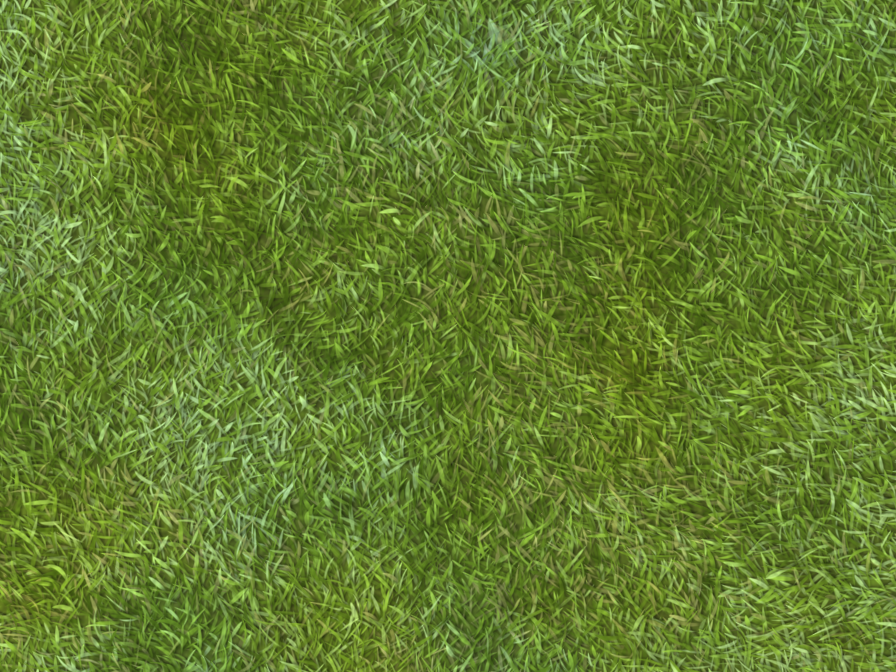
Give the GLSL for this texture, as a WebGL 1 fragment shader.

```glsl
precision highp float;
uniform vec2 u_resolution;

const int LAYERS = 13;
const vec3 SOIL = vec3(0.27, 0.30, 0.13);
const vec3 MOSS = vec3(0.37, 0.48, 0.13);
const vec3 DEEP_GREEN = vec3(0.27, 0.38, 0.08);
const vec3 MID_GREEN = vec3(0.43, 0.57, 0.15);
const vec3 LIGHT_GREEN = vec3(0.53, 0.69, 0.24);
const vec3 PALE_GREEN = vec3(0.66, 0.80, 0.50);
const vec3 STRAW = vec3(0.64, 0.62, 0.39);

float hash(vec2 p) {
  vec3 q = fract(vec3(p.xyx) * 0.1031);
  q += dot(q, q.yzx + 33.33);
  return fract((q.x + q.y) * q.z);
}

vec4 hash4(vec2 p) {
  vec4 q = fract(p.xyxy * vec4(0.1031, 0.1030, 0.0973, 0.1099));
  q += dot(q, q.wzxy + 33.33);
  return fract((q.xxyz + q.yzzw) * q.zywx);
}

float noise(vec2 p) {
  vec2 cell = floor(p);
  vec2 f = fract(p);
  f = f * f * (3.0 - 2.0 * f);
  float low = mix(hash(cell), hash(cell + vec2(1.0, 0.0)), f.x);
  float high = mix(hash(cell + vec2(0.0, 1.0)), hash(cell + 1.0), f.x);
  return mix(low, high, f.y);
}

float fbm(vec2 p) {
  return 0.55 * noise(p) + 0.3 * noise(p * 2.1 + 17.0) + 0.15 * noise(p * 4.3 + 39.0);
}

vec3 grassRamp(float tone) {
  float t = clamp(tone, 0.0, 1.0) * 3.0;
  vec3 color = mix(DEEP_GREEN, MID_GREEN, clamp(t, 0.0, 1.0));
  color = mix(color, LIGHT_GREEN, clamp(t - 1.0, 0.0, 1.0));
  return mix(color, PALE_GREEN, clamp(t - 2.0, 0.0, 1.0));
}

// Local state of the lawn: lean angle, tone shift, dryness
vec3 lawnState(vec2 p) {
  float lean = 1.75 + 3.0 * (fbm(p * 2.6 + 5.0) - 0.5) + 0.8 * (noise(p * 9.0) - 0.5);
  float tone = 0.9 * (fbm(p * 3.0 + 23.0) - 0.5) + 0.3 * (noise(p * 17.0 + 9.0) - 0.5);
  float dryness = smoothstep(0.4, 0.75, fbm(p * 5.0 + 71.0));
  return vec3(lean, tone, dryness);
}

// Blade coordinates: x runs from root (-1) to tip (1), y across the bent spine
vec2 bladeSpace(vec2 offset, float angle, float halfLength, float bend) {
  float c = cos(angle);
  float s = sin(angle);
  vec2 q = vec2(c * offset.x + s * offset.y, c * offset.y - s * offset.x);
  float along = q.x / halfLength;
  return vec2(along, q.y - bend * halfLength * along * along);
}

// The root fades into the sward, the tip is pointed
float bladeMask(vec2 blade, float halfWidth, float soft) {
  float taper = halfWidth * (1.0 - blade.x * blade.x);
  float ends = smoothstep(-1.0, -0.2, blade.x) * (1.0 - smoothstep(0.75, 1.0, blade.x));
  return ends * (1.0 - smoothstep(-soft, soft, abs(blade.y) - taper));
}

// One sheet of blades with soft shadows, laid over the colour below
vec3 addLayer(vec3 color, vec2 p, vec3 lawn, float layer, float soft) {
  float depth = layer / float(LAYERS - 1);
  float size = mix(0.022, 0.033, hash(vec2(layer, 7.0)));
  vec2 grid = p / size + layer * vec2(7.37, 3.71);
  vec2 home = floor(grid);
  for (int j = -1; j <= 1; j++) {
    for (int i = -1; i <= 1; i++) {
      vec2 cell = home + vec2(float(i), float(j));
      vec2 id = cell + layer * 61.0 + 200.0;
      vec4 shape = hash4(id);
      vec2 offset = (grid - cell - shape.xy) * size;
      float halfLength = size * mix(0.4, 1.0, shape.w);
      if (dot(offset, offset) < 1.3 * halfLength * halfLength) {
        vec4 look = hash4(id + 311.0);
        float angle = lawn.x + 2.3 * (shape.z - 0.5);
        float halfWidth = mix(0.0013, 0.0035, look.x * look.x);
        vec2 blade = bladeSpace(offset, angle, halfLength, 0.36 * (look.y - 0.5));
        float mask = bladeMask(blade, halfWidth, soft);
        float shadow = bladeMask(blade + vec2(0.05, 0.002), halfWidth * 1.5, soft * 2.0);

        vec3 tint = grassRamp(look.z + lawn.y);
        tint = mix(tint, STRAW, 0.65 * step(look.w, 0.06 + 0.2 * lawn.z));
        float light = mix(0.86, 1.1, depth) * (0.97 + 0.08 * blade.x);
        float opacity = mix(0.5, 0.95, fract(look.w * 7.0));

        color *= 1.0 - 0.15 * shadow;
        color = mix(color, tint * light, opacity * mask);
      }
    }
  }
  return color;
}

void main() {
  vec2 p = gl_FragCoord.xy / u_resolution.y;
  float soft = max(0.0016, 0.6 / u_resolution.y);
  vec3 lawn = lawnState(p);

  // Mossy ground between the blades
  vec3 color = mix(SOIL, MOSS, fbm(p * 60.0));
  for (int i = 0; i < LAYERS; i++) {
    color = addLayer(color, p, lawn, float(i), soft);
  }

  // Broad warm patches, tufts and fine leaf grain
  float warmth = fbm(p * 4.0 + 51.0) - 0.5;
  color *= 1.06 + warmth * vec3(0.2, 0.02, -0.6);
  color *= 0.9 + 0.2 * fbm(p * 24.0 + 83.0);
  color *= 0.86 + 0.28 * noise(p * 170.0);
  gl_FragColor = vec4(clamp(color, 0.0, 1.0), 1.0);
}
```
